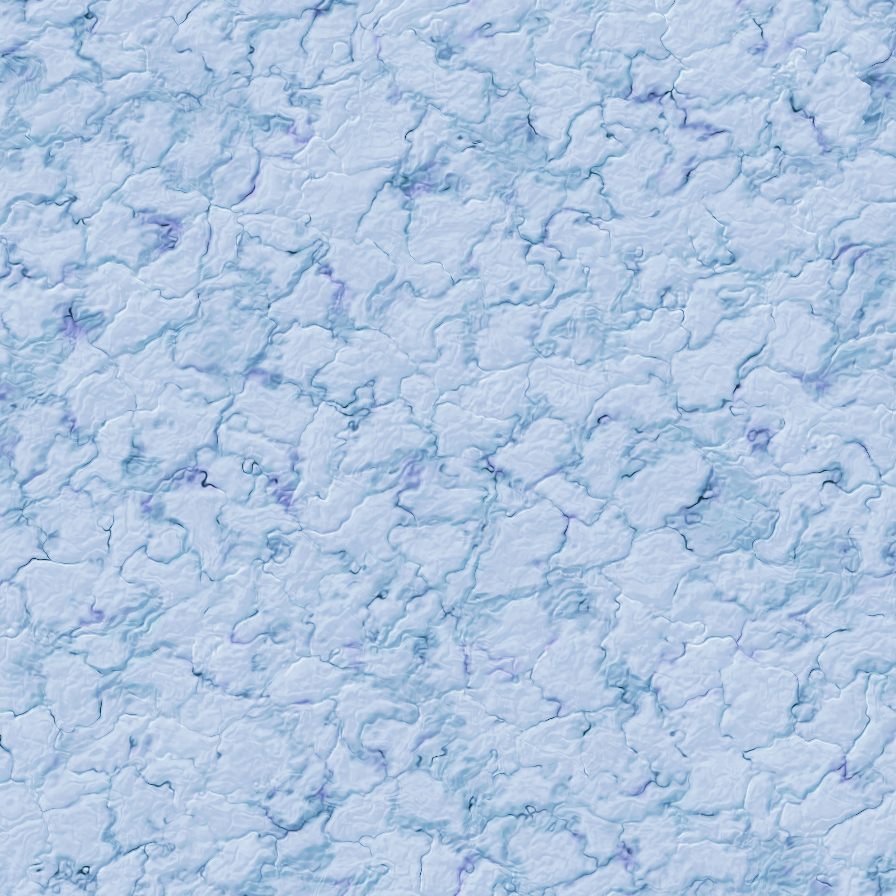
A WebGL 2 fragment shader for this texture:

```glsl
#version 300 es
precision highp float;
// Lumpy pale ice: warped cells form ragged clumps with blue swirled hollows.
// A height field of lumps, fragments and creases is lit from the upper left,
// then short broken cracks, thin rims and tinted pockets are laid over it.

#define CLUMPS 16.5        // clumps across the canvas
#define SLANT 0.42         // direction of the clumps, radians
#define STRETCH 1.2        // elongation along the slant
#define WARP 1.5           // raggedness of the clump outlines
#define RELIEF 0.115       // strength of the lighting
#define SWIRL 0.026        // strength of the fine swirl lines
#define CRACK_WIDTH 0.05   // width of the cracks, in clumps
#define CRACK_DEPTH 0.2    // darkness of the cracks
#define RIM 0.09           // brightness of the lit rims
#define HOLLOW_TONE 0.625  // tone between clumps
#define CLUMP_TONE 0.74    // tone on top of clumps

uniform vec2 u_resolution;
out vec4 fragColor;

// Tones from dark to light, placed along the ramp by their red value
const vec3 RAMP[8] = vec3[8](
  vec3(0.10, 0.22, 0.27), vec3(0.24, 0.41, 0.52), vec3(0.40, 0.56, 0.74),
  vec3(0.53, 0.67, 0.81), vec3(0.62, 0.74, 0.85), vec3(0.71, 0.78, 0.89),
  vec3(0.78, 0.84, 0.92), vec3(0.92, 0.96, 0.98));

float hash(vec2 p) {
  return fract(sin(dot(p, vec2(127.1, 311.7))) * 43758.5453);
}

float noise(vec2 p) {
  vec2 i = floor(p), f = fract(p);
  f = f * f * (3.0 - 2.0 * f);
  return mix(mix(hash(i), hash(i + vec2(1, 0)), f.x),
             mix(hash(i + vec2(0, 1)), hash(i + vec2(1, 1)), f.x), f.y);
}

float fbm(vec2 p) {
  float sum = 0.0, amp = 0.533;
  for (int i = 0; i < 4; i++) {
    sum += amp * noise(p);
    p = mat2(1.6, 1.2, -1.2, 1.6) * p + 7.3;
    amp *= 0.5;
  }
  return sum;
}

// x: gap between the two nearest centres (0 on a border), y: cell id
vec2 cells(vec2 p) {
  vec2 base = floor(p);
  float near = 9.0, next = 9.0, id = 0.0;
  for (int y = -1; y <= 1; y++)
  for (int x = -1; x <= 1; x++) {
    vec2 c = base + vec2(x, y);
    float d = length(c + vec2(hash(c), hash(c + 19.7)) - p);
    if (d < near) { next = near; near = d; id = hash(c + 5.3); }
    else next = min(next, d);
  }
  return vec2(next - near, id);
}

vec2 warp(vec2 p) {
  vec2 broad = vec2(fbm(p * 1.3 + 3.0), fbm(p * 1.3 + 31.0)) - 0.5;
  vec2 fine = vec2(noise(p * 7.0 + 9.0), noise(p * 7.0 + 47.0)) - 0.5;
  return p + WARP * (broad + 0.1 * fine);
}

float swirlField(vec2 p) {
  vec2 curl = vec2(fbm(p * 1.2 + 13.0), fbm(p * 1.2 + 71.0));
  return fbm((p + 1.6 * curl) * 1.8);
}

// x: height, y: border gap, z: clump id, w: swirl field
vec4 surface(vec2 p) {
  vec2 w = warp(p);
  vec2 clump = cells(w);
  float lump = smoothstep(0.0, 0.45, clump.x) * (0.25 + 0.9 * noise(p * 1.3 + 53.0));
  float fragment = smoothstep(0.0, 0.3, cells(w * 2.1 + 7.0).x) * noise(p * 1.7 + 29.0);
  float swirl = swirlField(p);
  float crease = abs(sin(16.0 * swirl)) * mix(0.2, 0.08, lump);
  return vec4(lump + 0.4 * fragment + 0.9 * swirl + crease, clump, swirl);
}

vec3 rampColour(float tone) {
  vec3 c = RAMP[0];
  for (int i = 1; i < 8; i++) {
    float start = RAMP[i - 1].r;
    c = mix(c, RAMP[i], clamp((tone - start) / (RAMP[i].r - start), 0.0, 1.0));
  }
  return c;
}

void main() {
  float side = min(u_resolution.x, u_resolution.y);
  float pixel = CLUMPS / side;
  float ca = cos(SLANT), sa = sin(SLANT);
  mat2 turn = mat2(ca, -sa, sa, ca);
  vec2 p = turn * (gl_FragCoord.xy / side * CLUMPS) / vec2(STRETCH, 1.0);

  // Lighting from the upper left
  vec2 toLight = turn * vec2(-0.5, 0.86);
  float reach = 0.05;
  vec4 here = surface(p), lit = surface(p + reach * toLight);
  float slope = (here.x - lit.x) / reach;
  float shade = slope / (2.5 + abs(slope));

  // Pale clump tops over blue hollows
  float drift = fbm(p * 1.1 + 5.0) - 0.5;
  float top = smoothstep(-0.03, 0.3, here.y + 0.9 * drift);
  float tone = mix(HOLLOW_TONE, CLUMP_TONE, top) + 0.02 * (here.z - 0.5);
  tone += RELIEF * shade * mix(1.2, 0.6, top);
  tone += SWIRL * sin(38.0 * here.w) * mix(1.2, 0.4, top);
  tone += 0.04 * (noise(p * 15.0) - 0.5);

  // Small streaked shadow pockets along some borders
  float pocket = (1.0 - smoothstep(0.0, 0.3, here.y))
               * smoothstep(0.58, 0.82, noise(p * 2.0 + 23.0));
  pocket *= 0.3 + noise(p * vec2(2.5, 10.0) + 3.0 * here.w);
  tone -= 0.16 * pocket;

  // Short cracks, the darkest in scattered specks, and lit rims beside them
  float crack = 1.0 - smoothstep(0.0, CRACK_WIDTH + pixel, here.y);
  float broken = smoothstep(0.45, 0.75, fbm(p * 2.6 + 41.0));
  float speck = smoothstep(0.74, 0.9, noise(p * 4.3 + 61.0));
  float rim = (1.0 - smoothstep(0.02, 0.09, lit.y)) * (1.0 - crack);
  tone -= crack * (CRACK_DEPTH * broken + 0.28 * speck);
  tone += RIM * rim * smoothstep(0.4, 0.7, noise(p * 2.7 + 83.0));

  // Violet pockets and teal fringes
  vec3 colour = rampColour(tone);
  float hue = noise(p * 3.1 + 97.0);
  colour += vec3(0.05, -0.03, 0.04) * pocket * smoothstep(0.4, 0.7, hue);
  colour += vec3(-0.035, 0.015, 0.0) * abs(shade) * smoothstep(0.6, 0.3, hue) * (1.0 - 0.7 * top);
  fragColor = vec4(clamp(colour, 0.0, 1.0), 1.0);
}
```
